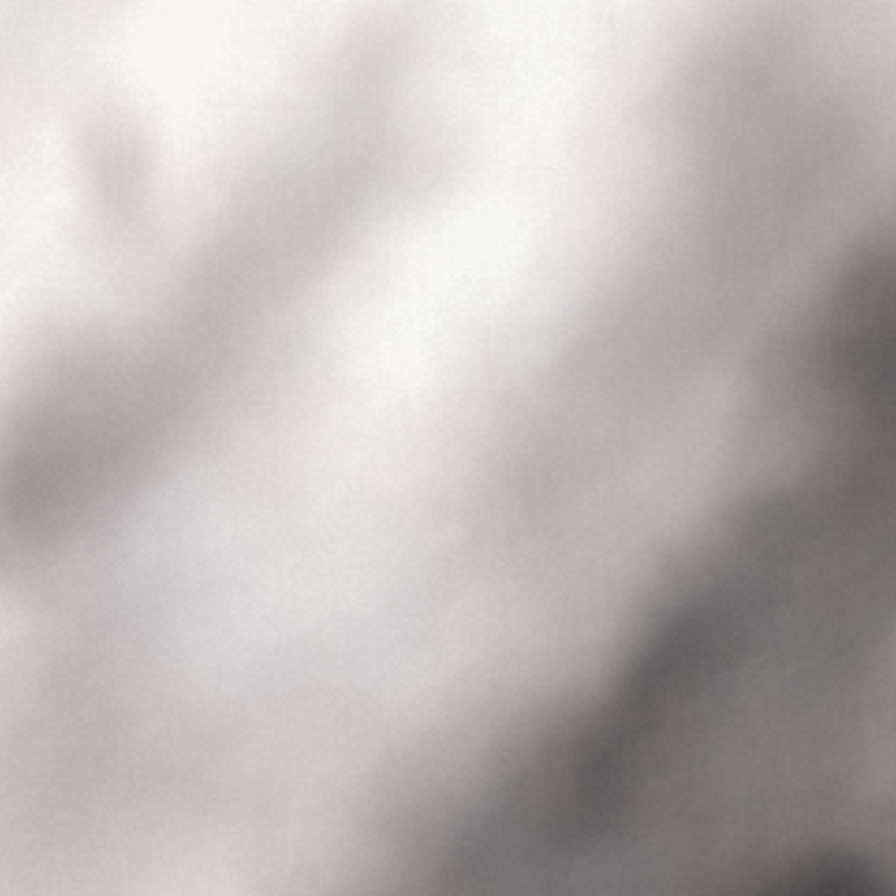
This texture is drawn by a WebGL 1 fragment shader. Its source:

```glsl
precision highp float;

// Soft drifting smoke: pale haze crossed by mauve-grey plumes, with a dark
// bank in the lower right corner. Elliptical puffs and a slanted bank set
// the tone, fractal noise warps and frays them, and a ramp colours the tone.

uniform vec2 u_resolution;

const vec3 SOOT  = vec3(0.19, 0.18, 0.20);
const vec3 COAL  = vec3(0.29, 0.28, 0.29);
const vec3 ASH   = vec3(0.42, 0.40, 0.40);
const vec3 STONE = vec3(0.56, 0.53, 0.53);
const vec3 MAUVE = vec3(0.73, 0.69, 0.69);
const vec3 MIST  = vec3(0.83, 0.80, 0.80);
const vec3 PEARL = vec3(0.93, 0.91, 0.90);
const vec3 WHITE = vec3(0.97, 0.965, 0.955);

const float CLEAR_TONE  = 0.95;  // tone of the haze without smoke
const float WARP_AMOUNT = 0.13;  // bending of the large shapes
const float WARP_SCALE  = 4.0;
const float WISP_AMOUNT = 0.17;  // uneven density inside the smoke
const float WISP_SCALE  = 5.0;
const float WISP_ANGLE  = 0.95;  // direction of the drift, in radians
const float BANK_DEPTH  = 0.40;  // darkening by the lower right bank
const float GRAIN_CELLS = 240.0;
const float GRAIN_DEPTH = 0.022;

float hash(vec2 p) {
  return fract(sin(dot(p, vec2(127.1, 311.7))) * 43758.5453);
}

float valueNoise(vec2 p) {
  vec2 cell = floor(p);
  vec2 f = fract(p);
  f = f * f * f * (f * (f * 6.0 - 15.0) + 10.0);
  float low = mix(hash(cell), hash(cell + vec2(1.0, 0.0)), f.x);
  float high = mix(hash(cell + vec2(0.0, 1.0)), hash(cell + vec2(1.0)), f.x);
  return mix(low, high, f.y);
}

vec2 rotate(vec2 p, float angle) {
  float c = cos(angle);
  float s = sin(angle);
  return vec2(c * p.x + s * p.y, c * p.y - s * p.x);
}

// Fractal noise centred on zero, turned at each octave to hide the lattice
float fbm(vec2 p) {
  float sum = 0.0;
  float weight = 0.5;
  for (int i = 0; i < 6; i++) {
    sum += weight * (valueNoise(p) - 0.5);
    p = rotate(p, 0.65) * 2.03 + vec2(7.3, 3.1);
    weight *= 0.48;
  }
  return sum;
}

// Soft ellipse whose first radius lies along the given angle
float puff(vec2 p, vec2 centre, vec2 radii, float angle) {
  vec2 q = rotate(p - centre, angle) / radii;
  return exp(-dot(q, q));
}

// Grey plumes over the pale haze
float plumes(vec2 p) {
  float smoke = 0.25 * puff(p, vec2(0.79, 0.74), vec2(0.34, 0.16), 1.05);
  smoke += 0.15 * puff(p, vec2(1.00, 0.65), vec2(0.24, 0.18), 1.57);
  smoke += 0.19 * puff(p, vec2(0.19, 0.61), vec2(0.25, 0.12), 0.85);
  smoke += 0.11 * puff(p, vec2(0.41, 0.87), vec2(0.15, 0.08), 0.90);
  smoke += 0.13 * puff(p, vec2(0.11, 0.80), vec2(0.09, 0.05), 1.40);
  smoke += 0.20 * puff(p, vec2(0.04, 0.45), vec2(0.13, 0.10), 1.20);
  smoke += 0.20 * puff(p, vec2(0.05, 0.14), vec2(0.27, 0.19), 1.30);
  smoke += 0.11 * puff(p, vec2(0.40, 0.08), vec2(0.20, 0.18), 0.80);
  smoke += 0.13 * puff(p, vec2(0.60, 0.40), vec2(0.20, 0.12), 0.80);
  return smoke;
}

// Dark bank with a sooty ridge along its edge and a deep corner
float darkBank(vec2 p) {
  float inside = dot(p - vec2(0.50, 0.05), vec2(0.76, -0.65));
  float bank = BANK_DEPTH * smoothstep(-0.15, 0.08, inside);
  bank += 0.12 * puff(p, vec2(0.74, 0.25), vec2(0.22, 0.07), 0.90);
  bank += 0.22 * puff(p, vec2(0.93, -0.02), vec2(0.20, 0.08), 0.0);
  return bank;
}

vec3 blend(vec3 below, vec3 above, float tone) {
  return mix(below, above, clamp((tone - below.r) / (above.r - below.r), 0.0, 1.0));
}

// Each colour sits at the tone of its own red value
vec3 smokeColor(float tone) {
  if (tone < COAL.r) return blend(SOOT, COAL, tone);
  if (tone < ASH.r) return blend(COAL, ASH, tone);
  if (tone < STONE.r) return blend(ASH, STONE, tone);
  if (tone < MAUVE.r) return blend(STONE, MAUVE, tone);
  if (tone < MIST.r) return blend(MAUVE, MIST, tone);
  if (tone < PEARL.r) return blend(MIST, PEARL, tone);
  return blend(PEARL, WHITE, tone);
}

void main() {
  vec2 uv = gl_FragCoord.xy / u_resolution;
  vec2 warp = vec2(fbm(uv * WARP_SCALE + 11.0), fbm(uv * WARP_SCALE + 37.0));
  vec2 p = uv + WARP_AMOUNT * warp;

  float bank = darkBank(p);
  float wisps = fbm(rotate(p, WISP_ANGLE) * WISP_SCALE * vec2(0.75, 1.1) + 5.0);
  float tone = CLEAR_TONE - plumes(p) - bank + WISP_AMOUNT * (1.0 + bank) * wisps;
  tone += GRAIN_DEPTH * (valueNoise(uv * GRAIN_CELLS) - 0.5);

  // Faint warm patches above, neutral light in the middle
  float warmth = 0.04 * fbm(uv * 6.0 + 71.0) - 0.012 * puff(uv, vec2(0.32, 0.38), vec2(0.30, 0.20), 1.1);
  gl_FragColor = vec4(smokeColor(tone) + warmth * vec3(0.4, -0.3, -0.6), 1.0);
}
```
